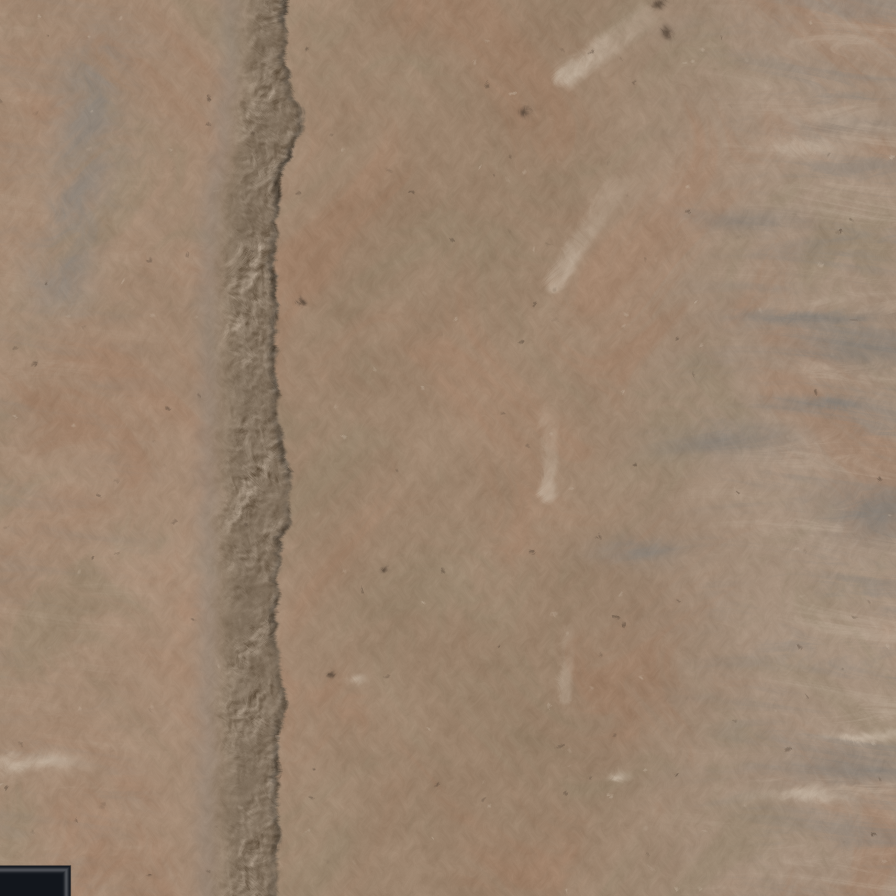
Write a Shadertoy shader that draws this texture.

```glsl
// Weathered tan clay with a rough vertical rut, pale scuffs and grey streaks.
const vec3 CLAY_LEFT = vec3(0.637, 0.537, 0.452), CLAY_MID = vec3(0.6, 0.506, 0.42);
const vec3 CLAY_RIGHT = vec3(0.64, 0.558, 0.485), RUST = vec3(0.625, 0.487, 0.392);
const vec3 OLIVE = vec3(0.575, 0.515, 0.425), GREY = vec3(0.54, 0.508, 0.473);
const vec3 CHALK = vec3(0.77, 0.71, 0.64), RUT = vec3(0.512, 0.447, 0.376);
const vec3 PEBBLE = vec3(0.33, 0.27, 0.22);
const vec3 BOX = vec3(0.07, 0.085, 0.11), RIM = vec3(0.3, 0.31, 0.33);
const vec2 BOX_CORNER = vec2(0.079, 0.034);
const float GRAIN = 0.022, MOTTLE = 0.026, SHADE = 0.022, RELIEF = 0.2;

// Streaks: centre, half size
const vec4 GREY_STREAKS[9] = vec4[](
    vec4(0.944, 0.859, 0.06, 0.011), vec4(0.835, 0.755, 0.055, 0.012),
    vec4(0.91, 0.646, 0.09, 0.006), vec4(0.92, 0.551, 0.06, 0.008),
    vec4(0.82, 0.508, 0.075, 0.02), vec4(0.975, 0.425, 0.06, 0.035),
    vec4(0.72, 0.382, 0.05, 0.015), vec4(0.955, 0.14, 0.075, 0.022),
    vec4(0.955, 0.61, 0.08, 0.02));
const vec4 CHALK_STREAKS[6] = vec4[](
    vec4(0.9, 0.838, 0.036, 0.01), vec4(0.9, 0.112, 0.05, 0.006),
    vec4(0.965, 0.177, 0.045, 0.005), vec4(0.035, 0.15, 0.055, 0.01),
    vec4(0.69, 0.136, 0.012, 0.005), vec4(0.398, 0.241, 0.01, 0.006));
// Scuffs: lower end, upper end; radius and strength shrink down the list
const vec4 SCUFFS[4] = vec4[](
    vec4(0.632, 0.914, 0.72, 0.98), vec4(0.618, 0.686, 0.69, 0.795),
    vec4(0.613, 0.448, 0.614, 0.54), vec4(0.63, 0.222, 0.634, 0.295));
// Pebbles: centre, radius
const vec3 PEBBLES[6] = vec3[](
    vec3(0.744, 0.965, 0.01), vec3(0.736, 0.998, 0.01), vec3(0.587, 0.875, 0.009),
    vec3(0.429, 0.364, 0.005), vec3(0.366, 0.247, 0.006), vec3(0.335, 0.665, 0.006));

vec2 hash2(vec2 p) {
    vec3 q = fract(p.xyx * vec3(0.1031, 0.103, 0.0973));
    q += dot(q, q.yzx + 33.33);
    return fract((q.xx + q.yz) * q.zy);
}
// Cellular noise: nearest distance, random value of that cell
vec2 cells(vec2 p) {
    vec2 best = vec2(4.0, 0.0);
    for (int k = 0; k < 9; k++) {
        vec2 c = floor(p) + vec2(k % 3 - 1, k / 3 - 1), r = hash2(c);
        float d = length(c + r - p);
        if (d < best.x) best = vec2(d, fract(r.x * 7.0 + r.y * 3.0));
    }
    return best;
}
// Warped, rotated sine layers, roughly -1 to 1
float sines(vec2 p) {
    float sum = 0.0, amp = 0.5;
    for (int i = 0; i < 6; i++, amp *= 0.68) {
        p += 0.8 * sin(p.yx * 1.1 + float(i));
        sum += amp * sin(p.x) * cos(p.y * 0.9);
        p = mat2(1.36, 1.12, -1.12, 1.36) * p + 2.7;
    }
    return sum;
}
float bump(float x, float width) { return exp(-x * x / (width * width)); }
float streak(vec2 p, vec4 s) { return bump(length((p - s.xy) / s.zw), 1.0); }
// Distance to a segment, position along it
vec2 segment(vec2 p, vec4 s) {
    vec2 a = p - s.xy, b = s.zw - s.xy;
    float t = clamp(dot(a, b) / dot(b, b), 0.0, 1.0);
    return vec2(length(a - b * t), t);
}
float rutHeight(vec2 p) {
    p += 0.008 * vec2(sines(p * 60.0), sines(p.yx * 55.0 + 4.0));
    return cells(p * vec2(62.0, 38.0)).x * 0.65 + cells(p * 115.0).x * 0.35;
}

void mainImage(out vec4 fragColor, in vec2 fragCoord) {
    vec2 p = fragCoord / iResolution.y;
    float px = 1.0 / iResolution.y;
    float broad = sines(p * 15.0 + 3.0), patchy = sines(p * 31.0), fine = sines(p * 70.0);
    vec2 warped = p + 0.006 * vec2(fine, sines(p * 45.0 + 8.0));

    // Clay tones and mottling
    vec3 col = mix(CLAY_LEFT, CLAY_MID, smoothstep(0.25, 0.4, p.x));
    col = mix(col, CLAY_RIGHT, smoothstep(0.58, 0.92, p.x));
    col = mix(col, RUST, 0.5 * smoothstep(0.0, 0.8, broad));
    col = mix(col, OLIVE, 0.5 * smoothstep(0.0, 0.8, -broad));
    col += MOTTLE * (0.6 * fine + 0.6 * patchy) + SHADE * sines(p * 8.0 + 9.0);

    // Drawn-out streaks at both sides, worn band at the left
    float drawn = sines(p * vec2(13.0, 75.0) + 5.0);
    float side = smoothstep(0.66, 0.98, p.x) + 0.4 - 0.4 * smoothstep(0.1, 0.24, p.x);
    col = mix(col, GREY, side * 0.5 * smoothstep(-0.1, 0.9, drawn + 0.3 * patchy));
    col = mix(col, CHALK, side * 0.32 * smoothstep(0.1, 1.0, -drawn));
    float worn = segment(warped, vec4(0.065, 0.69, 0.115, 0.93)).x;
    col = mix(col, GREY, clamp(0.5 + 0.6 * patchy, 0.0, 0.8) * bump(worn, 0.036));
    for (int i = 0; i < 9; i++)
        col = mix(col, GREY * 0.97, (0.6 + 0.5 * drawn) * streak(warped, GREY_STREAKS[i]));
    for (int i = 0; i < 6; i++)
        col = mix(col, CHALK, (0.65 + 0.3 * fine) * streak(warped, CHALK_STREAKS[i]));

    // Chalky scuffs fading upward
    for (int i = 0; i < 4; i++) {
        vec2 s = segment(mix(p, warped, 0.7), SCUFFS[i]);
        float radius = 0.02 - 0.0033 * float(i), strength = 0.75 - 0.11 * float(i);
        strength *= mix(1.0, 0.3, s.y) * (0.85 + 0.4 * patchy + 0.3 * fine);
        col = mix(col, CHALK, strength * (1.0 - smoothstep(radius * 0.3, radius, s.x)));
    }
    // Rut with a soft left bank, broken relief and a shaded right bank
    float ragged = 0.005 * sines(vec2(p.y * 60.0, 2.0)) + 0.003 * fine;
    float left = 0.24 + 0.026 * smoothstep(0.7, 0.95, p.y) + ragged;
    float right = 0.31 + 0.027 * bump(p.y - 0.86, 0.045) + 0.016 * bump(p.y - 0.45, 0.06)
        + 0.01 * smoothstep(0.82, 1.0, p.y) + 0.008 * bump(p.y - 0.22, 0.035) - ragged;
    float bank = smoothstep(0.0, 0.035, p.x - left);
    float height = rutHeight(p), slope = height - rutHeight(p + vec2(-0.003, 0.004));
    vec3 rut = RUT * mix(1.1, 1.0, bank) + 0.025 * fine + 0.02 * patchy;
    rut += (RELIEF * slope + 0.06 * (height - 0.45)) * (0.35 + 0.65 * bank) * (1.0 + patchy);
    rut *= 1.0 - 0.3 * bump(p.x - right + 0.003, 0.005) * (0.7 + 0.9 * patchy);
    col = mix(col, GREY, 0.4 * bump(p.x - left + 0.006, 0.016));
    col = mix(col, rut, smoothstep(-0.012, 0.016, p.x - left) * smoothstep(-0.003, 0.003, right - p.x));

    // Grain, scattered specks and pebbles
    col += GRAIN * sines(p * vec2(230.0, 170.0));
    vec2 speck = cells(warped * 48.0);
    float fleck = 1.0 - smoothstep(0.02, 0.17, speck.x);
    col = mix(col, PEBBLE, 0.5 * fleck * smoothstep(0.94, 1.0, speck.y));
    col = mix(col, CHALK, 0.4 * fleck * (1.0 - smoothstep(0.0, 0.06, speck.y)));
    for (int i = 0; i < 6; i++)
        col = mix(col, PEBBLE, 0.8 * bump(length(warped - PEBBLES[i].xy), 0.6 * PEBBLES[i].z));

    // Dark box in the lower left corner
    float edge = min(BOX_CORNER.x - p.x, BOX_CORNER.y - p.y);
    vec3 box = mix(BOX, RIM, bump(edge - 0.005, 0.0025));
    fragColor = vec4(mix(col, box, smoothstep(-px, px, edge)), 1.0);
}
```
